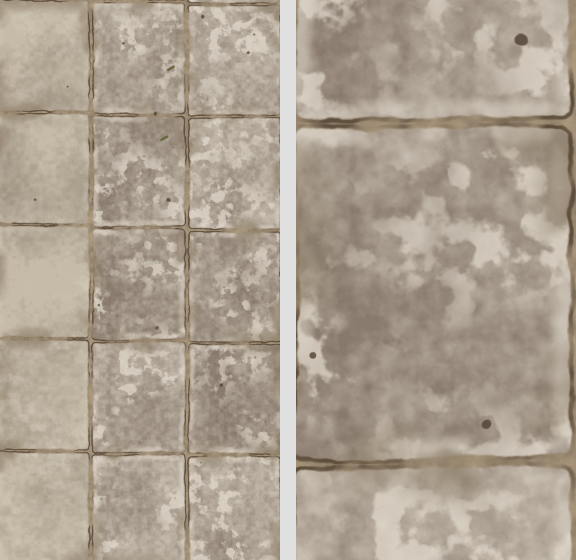
Left: the whole. Right: its middle third, enlarged.
Write a WebGL 1 fragment shader that draws this texture.

```glsl
precision highp float;
// Worn stone paving: three columns by five rows of nearly square slabs.
// Rounded-box distances cut ragged sandy joints; layered value noise adds
// grime, pale mottling, worn rims, streaks, dark pits and two leaf flecks.

uniform vec2 u_resolution;

const vec2 PITCH = vec2(0.342, 0.4035);
const vec2 JOINT_HALF = vec2(0.0095, 0.0075);
const vec3 BEIGE = vec3(0.775, 0.735, 0.66);
const vec3 ASH = vec3(0.755, 0.715, 0.66);
const vec3 GREY = vec3(0.53, 0.475, 0.42);
const vec3 PALE = vec3(0.88, 0.85, 0.80);
const vec3 SAND = vec3(0.62, 0.55, 0.455);
const vec3 UMBER = vec3(0.31, 0.25, 0.19);
const vec3 LEAF = vec3(0.34, 0.34, 0.15);

float hash(vec2 p) {
  return fract(sin(dot(p, vec2(127.1, 311.7))) * 43758.5453);
}

float noise(vec2 p) {
  vec2 i = floor(p);
  vec2 f = fract(p);
  f = f * f * (3.0 - 2.0 * f);
  float low = mix(hash(i), hash(i + vec2(1.0, 0.0)), f.x);
  float high = mix(hash(i + vec2(0.0, 1.0)), hash(i + 1.0), f.x);
  return mix(low, high, f.y);
}

float fbm(vec2 p) {
  float sum = 0.0;
  float amp = 0.533;
  for (int i = 0; i < 4; i++) {
    sum += amp * noise(p);
    p = mat2(1.6, 1.2, -1.2, 1.6) * p + 17.3;
    amp *= 0.5;
  }
  return sum;
}

float roundedBox(vec2 p, vec2 halfSize, float radius) {
  vec2 q = abs(p) - halfSize + radius;
  return length(max(q, 0.0)) + min(max(q.x, q.y), 0.0) - radius;
}

float segment(vec2 p, vec2 a, vec2 b) {
  vec2 ab = b - a;
  return length(p - a - ab * clamp(dot(p - a, ab) / dot(ab, ab), 0.0, 1.0));
}

// Grime is low in the first column and peaks mid-height in the others.
float slabGrime(vec2 id) {
  float fromPeak = id.y - 3.5 + id.x;
  float dirty = 0.20 + 0.42 * exp(-0.5 * fromPeak * fromPeak);
  return mix(0.20, dirty, step(0.5, id.x));
}

vec3 slabColor(vec2 p, vec2 id, float edge) {
  float aged = step(0.5, id.x);
  vec2 q = p + id * 3.7;
  float cloud = fbm(q * 5.0) - 0.5;
  float grain = fbm(p * 62.0) - 0.5;
  float streak = smoothstep(0.52, 0.72, fbm(q * vec2(20.0, 2.5)));
  float grime = slabGrime(id) + 0.9 * cloud + mix(0.45, 0.85, aged) * grain;
  grime += 0.18 * streak * aged;
  vec3 color = mix(mix(BEIGE, ASH, aged), GREY, clamp(grime, 0.0, 1.0));

  // Pale flaking mottle in patches, then the worn light rim.
  float patches = smoothstep(0.36, 0.66, fbm(q * 6.0 + 31.0));
  float flakes = smoothstep(0.47, 0.64, fbm(p * 34.0 + 9.0));
  color = mix(color, PALE, flakes * patches * mix(0.25, 0.75, aged));
  float rim = smoothstep(-0.026, -0.007, edge);
  rim *= smoothstep(0.34, 0.62, fbm(p * 18.0 + 5.0));
  color = mix(color, PALE, rim * mix(0.2, 0.55, aged));

  // Brown damp creeping in from the joints.
  float damp = smoothstep(-0.055, 0.0, edge);
  damp *= smoothstep(0.46, 0.70, fbm(p * 8.0 + 40.0));
  return mix(color, SAND * 0.88, 0.65 * damp);
}

vec3 jointColor(vec2 p, float edge) {
  vec3 color = SAND * (0.82 + 0.36 * fbm(p * 55.0 + 3.0));
  float crack = 1.0 - smoothstep(0.001, 0.0045, abs(edge - 0.003));
  float broken = smoothstep(0.38, 0.60, fbm(p * 13.0 + 71.0));
  return mix(color, UMBER, 0.8 * crack * broken);
}

void main() {
  vec2 p = gl_FragCoord.xy / u_resolution * vec2(1.0, 2.0);
  float blur = 1.0 / u_resolution.x;

  // Slab grid, with each column slightly lower than the one to its left.
  vec2 bend = 0.008 * (vec2(noise(p * 5.0), noise(p * 5.0 + 50.0)) - 0.5);
  vec2 grid = p + bend + vec2(0.017, 0.0);
  float column = floor(grid.x / PITCH.x);
  grid.y += 0.015 + 0.008 * column;
  vec2 id = floor(grid / PITCH);
  vec2 local = (fract(grid / PITCH) - 0.5) * PITCH;
  float edge = roundedBox(local, 0.5 * PITCH - JOINT_HALF, 0.009);
  edge += 0.009 * (fbm(p * 38.0) - 0.5);

  float gap = smoothstep(-blur - 0.001, blur + 0.001, edge);
  vec3 color = mix(slabColor(p, id, edge), jointColor(p, edge), gap);

  // Pits gather toward the upper right.
  for (int i = 0; i < 13; i++) {
    vec2 seed = vec2(float(i), 4.0);
    vec2 center = sqrt(vec2(hash(seed), hash(seed + 9.0))) * vec2(1.0, 2.0);
    float radius = mix(0.002, 0.008, hash(seed + 21.0));
    float pit = length(p - center) - radius + 0.005 * (noise(p * 90.0) - 0.5);
    color = mix(color, UMBER, 0.8 * (1.0 - smoothstep(-blur, blur, pit)));
  }

  // Two slanted leaf flecks.
  for (int i = 0; i < 2; i++) {
    vec2 tip = vec2(0.60, 1.75) - float(i) * vec2(0.024, 0.25);
    float fleck = segment(p, tip, tip + vec2(0.020, 0.012)) - 0.004;
    color = mix(color, LEAF, 0.85 * (1.0 - smoothstep(-blur, blur, fleck)));
  }
  gl_FragColor = vec4(color, 1.0);
}
```
